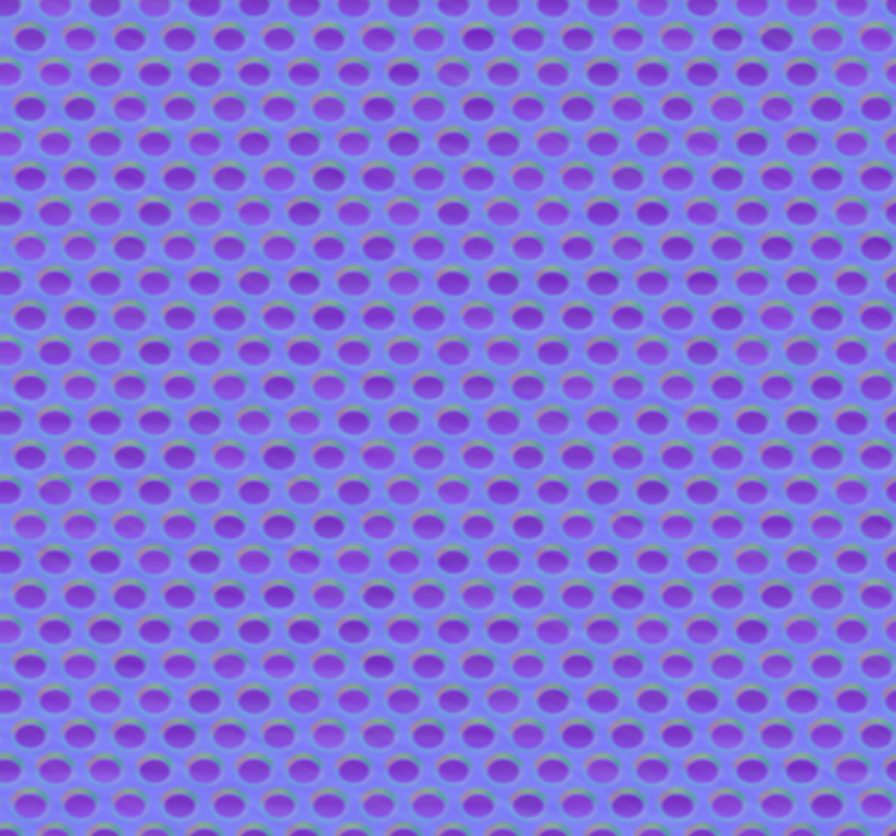
Write a WebGL 1 fragment shader that draws this texture map.

```glsl
precision highp float;
// Tiling normal map of a sheet with staggered rows of round dimples and fine surface creases.

uniform vec2 u_resolution;

const float TAU = 6.2831853;
const vec2 GRID = vec2(18.0, 24.0);         // dimples across, rows down
const float ROW_HEIGHT = 0.70;              // row pitch in column widths
const vec2 GRID_SHIFT = vec2(0.11, 0.075);  // first dimple, from the top left
const vec2 CORE_RADII = vec2(0.305, 0.228);
const vec2 RIM_RADII = vec2(0.325, 0.265);
const vec2 LIP_RADII = vec2(0.37, 0.335);
const float CORE_DROP = 0.045;              // core sits below the rim centre
const float SIZE_JITTER = 0.03;
const float TONE_JITTER = 0.03;
const vec2 CREASE_CELLS = vec2(30.0, 64.0);
const float CREASE_DEPTH = 0.05;
const float RIPPLE_DEPTH = 0.013;

const vec3 FLAT = vec3(0.50, 0.49, 0.97);
const vec3 CORE_TOP = vec3(0.50, 0.22, 0.79);
const vec3 CORE_BOTTOM = vec3(0.53, 0.32, 0.88);
const vec3 RIM_LEFT = vec3(0.67, 0.49, 0.64);
const vec3 RIM_TOP = vec3(0.52, 0.67, 0.53);
const vec3 RIM_RIGHT = vec3(0.33, 0.62, 0.64);
const vec3 LIP_LEFT = vec3(0.43, 0.63, 0.86);
const vec3 LIP_RIGHT = vec3(0.57, 0.57, 0.88);

vec2 hash2(vec2 p) {
  vec3 q = fract(p.xyx * vec3(0.1031, 0.1030, 0.0973));
  q += dot(q, q.yzx + 33.33);
  return fract((q.xx + q.yz) * q.zy);
}

// Soft band around an ellipse whose normalised radius is r.
float band(float r, float width) {
  float d = (r - 1.0) / width;
  return exp(-d * d);
}

// Layered sines with whole frequencies, stretched sideways.
float ripples(vec2 uv) {
  float sum = 0.0;
  for (int i = 0; i < 5; i++) {
    float k = float(i);
    vec2 freq = vec2(3.0 + 4.0 * k, 17.0 + 13.0 * k);
    float warp = 1.6 * sin(TAU * dot(uv, vec2(5.0 + 3.0 * k, 4.0 - k)) + 2.1 * k);
    sum += sin(TAU * dot(uv, freq) + warp + 1.7 * k) / (1.0 + 0.3 * k);
  }
  return sum;
}

// Wrapped cellular noise: thin creases along cell borders.
float creases(vec2 uv) {
  vec2 p = uv * CREASE_CELLS;
  vec2 cell = floor(p);
  float nearest = 9.0;
  float second = 9.0;
  for (int y = -1; y <= 1; y++) {
    for (int x = -1; x <= 1; x++) {
      vec2 id = cell + vec2(float(x), float(y));
      float d = length(id + hash2(mod(id, CREASE_CELLS)) - p);
      second = min(second, max(nearest, d));
      nearest = min(nearest, d);
    }
  }
  return 1.0 - smoothstep(0.0, 0.22, second - nearest);
}

vec3 surface(vec2 uv) {
  float patches = 0.5 + 0.5 * sin(TAU * (3.0 * uv.x + 5.0 * uv.y) + 2.0 * sin(TAU * (4.0 * uv.x - 3.0 * uv.y)));
  float ripple = RIPPLE_DEPTH * ripples(uv);
  float crease = CREASE_DEPTH * creases(uv) * patches;
  return vec3(0.4 * ripple - 0.5 * crease, ripple + 0.6 * crease, -0.6 * crease);
}

// Lays one dimple over the colour; p is in column widths, y up.
vec3 dimple(vec3 color, vec2 p, vec2 seed) {
  p /= 1.0 + SIZE_JITTER * (2.0 * seed.x - 1.0);
  vec2 dir = p / max(length(p), 0.001);

  // Raised lip, strongest below
  float lip = band(length(p / LIP_RADII), 0.17) * mix(0.75, 0.25, smoothstep(-0.6, 0.7, dir.y));
  color = mix(color, mix(LIP_LEFT, LIP_RIGHT, smoothstep(-0.5, 0.9, dir.x)), lip);

  // Shaded crescent over the upper rim
  vec3 rimColor = mix(RIM_TOP, RIM_LEFT, smoothstep(0.15, 0.95, -dir.x));
  rimColor = mix(rimColor, RIM_RIGHT, smoothstep(0.15, 0.9, dir.x));
  float rim = band(length(p / RIM_RADII), 0.24) * smoothstep(-0.25, 0.4, dir.y);
  color = mix(color, rimColor, 0.95 * rim);

  // Sunken core
  vec2 q = p + vec2(0.0, CORE_DROP);
  vec3 coreColor = mix(CORE_BOTTOM, CORE_TOP, smoothstep(-0.2, 0.12, q.y));
  coreColor += TONE_JITTER * (2.0 * seed.y - 1.0);
  float core = 1.0 - smoothstep(0.78, 1.2, length(q / CORE_RADII));
  return mix(color, coreColor, core);
}

void main() {
  vec2 uv = gl_FragCoord.xy / u_resolution;
  vec2 grid = vec2(uv.x, 1.0 - uv.y) * GRID - GRID_SHIFT;
  vec3 color = FLAT;

  // Nearest dimple in each of the three closest rows
  for (int i = -1; i <= 1; i++) {
    float row = floor(grid.y + 0.5) + float(i);
    float x = grid.x - 0.5 * mod(row, 2.0);
    float column = floor(x + 0.5);
    vec2 p = vec2(x - column, (row - grid.y) * ROW_HEIGHT);
    color = dimple(color, p, hash2(mod(vec2(column, row), GRID) + 7.0));
  }
  gl_FragColor = vec4(clamp(color + surface(uv), 0.0, 1.0), 1.0);
}
```
